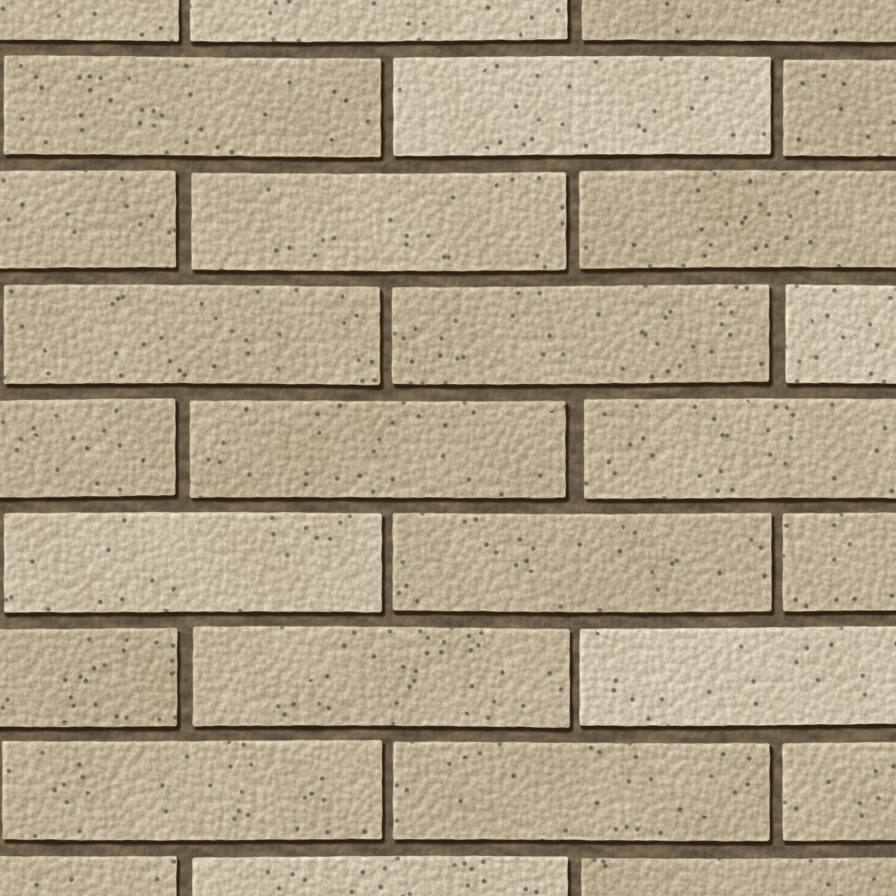
Reproduce this texture procedurally as a Shadertoy shader.

```glsl
// Running-bond wall of pale sandy bricks with recessed, shadowed brown mortar.

const vec2 PITCH = vec2(0.4362, 0.1274);   // brick plus joint
const vec2 JOINT = vec2(0.0150, 0.0180);   // mortar widths
const vec2 ORIGIN = vec2(-0.005, 0.0534);  // corner of brick (0, 0)
const float ODD_SHIFT = 0.2107;            // sideways step of odd rows

const vec3 BRICK_TAN = vec3(0.72, 0.665, 0.555);
const vec3 BRICK_PALE = vec3(0.81, 0.77, 0.685);
const vec3 MORTAR = vec3(0.42, 0.37, 0.29);
const vec3 SHADOW = vec3(0.16, 0.11, 0.05);

vec2 hash22(vec2 p) {
    vec3 q = fract(p.xyx * vec3(0.1031, 0.1030, 0.0973));
    q += dot(q, q.yzx + 33.33);
    return fract((q.xx + q.yz) * q.zy);
}

// Cellular noise: x = distance to nearest point, y = random value of that point
vec2 cellular(vec2 p) {
    vec2 cell = floor(p);
    vec2 nearest = vec2(9.0, 0.0);
    for (int j = -1; j <= 1; j++) {
        for (int i = -1; i <= 1; i++) {
            vec2 c = cell + vec2(i, j);
            vec2 h = hash22(c);
            float dist = length(c + h - p);
            if (dist < nearest.x) nearest = vec2(dist, fract(h.x * 7.0 + h.y * 13.0));
        }
    }
    return nearest;
}

// Smooth variation in -1..1 from layered sines
float waves(vec2 p) {
    float a = sin(p.x + 1.7 * sin(p.y * 0.8));
    float b = sin(p.y * 1.3 - p.x * 0.6 + 2.0);
    float c = sin(p.x * 2.3 + p.y * 1.9 + a);
    return (a + b + c) / 3.0;
}

// Cellular bumps lit from the upper left
float embossedGrain(vec2 p) {
    vec2 toLight = vec2(-0.20, 0.24);
    return cellular(p + toLight).x - cellular(p - toLight).x;
}

float roundedBox(vec2 p, vec2 halfSize, float radius) {
    vec2 q = abs(p) - halfSize + radius;
    return length(max(q, 0.0)) + min(max(q.x, q.y), 0.0) - radius;
}

vec3 brickSurface(vec2 uv, vec2 local, vec2 halfSize, vec2 id, float grain) {
    vec2 rnd = hash22(id + 41.0);

    // Tone of the whole brick, with some pale ones, and soft stains
    float pale = 0.25 * rnd.x + 0.6 * smoothstep(0.68, 0.85, rnd.y);
    pale += 0.18 * waves(uv * 24.0 + rnd * 20.0);
    vec3 color = mix(BRICK_TAN, BRICK_PALE, clamp(pale, -0.2, 1.0));

    // Rough face and scattered pits
    color += 0.19 * grain;
    vec2 pit = cellular(uv * 78.0 + 5.0);
    float pitMask = smoothstep(0.30, 0.08, pit.x) * step(0.90, pit.y);
    color *= 1.0 - 0.42 * pitMask;

    // Lit top and left arrises, weaker on the other two
    vec2 nearEdge = 1.0 - smoothstep(vec2(0.001), vec2(0.007), halfSize - abs(local));
    float lit = max(nearEdge.x * (local.x < 0.0 ? 1.0 : 0.35),
                    nearEdge.y * (local.y > 0.0 ? 1.0 : 0.45));
    return color + 0.085 * lit;
}

vec3 mortarSurface(vec2 uv, vec2 local, vec2 halfSize, float grain) {
    vec3 color = MORTAR * (1.0 + 0.16 * waves(uv * vec2(55.0, 160.0)) + 0.22 * grain);
    // Shadow thrown to the lower right by the brick
    float shadowEdge = roundedBox(local - vec2(0.0028, -0.0042), halfSize, 0.003);
    shadowEdge += 0.0008 * waves(uv * 70.0);
    float shade = 1.0 - smoothstep(-0.0012, 0.0030, shadowEdge);
    return mix(color, SHADOW, 0.92 * shade);
}

void mainImage(out vec4 fragColor, in vec2 fragCoord) {
    vec2 uv = fragCoord / iResolution.y;
    float pixel = 1.0 / iResolution.y;

    // Brick cell
    vec2 p = uv - ORIGIN;
    p.y += 0.0011 * sin(uv.x * 9.0 + uv.y * 5.0);
    float row = floor(p.y / PITCH.y);
    p.x -= ODD_SHIFT * mod(row, 2.0);
    vec2 id = vec2(floor(p.x / PITCH.x), row);
    vec2 local = p - (id + 0.5) * PITCH;

    // Hand-laid irregularity: offset, tilt and size
    vec2 rnd = hash22(id + 17.0);
    local -= (rnd - 0.5) * vec2(0.005, 0.0025);
    local.y += local.x * (rnd.x - 0.5) * 0.010;
    vec2 halfSize = 0.5 * (PITCH - JOINT) + (rnd.yx - 0.5) * vec2(0.003, 0.0015);

    float grain = 0.7 * embossedGrain(uv * 105.0) + 0.4 * embossedGrain(uv * 185.0 + 9.0);
    float edge = roundedBox(local, halfSize, 0.003);
    edge += 0.0005 * waves(uv * 130.0) + 0.0005 * grain;

    vec3 brick = brickSurface(uv, local, halfSize, id, grain);
    vec3 mortar = mortarSurface(uv, local, halfSize, grain);
    vec3 color = mix(brick, mortar, smoothstep(-pixel, pixel, edge));
    fragColor = vec4(clamp(color, 0.0, 1.0), 1.0);
}
```
